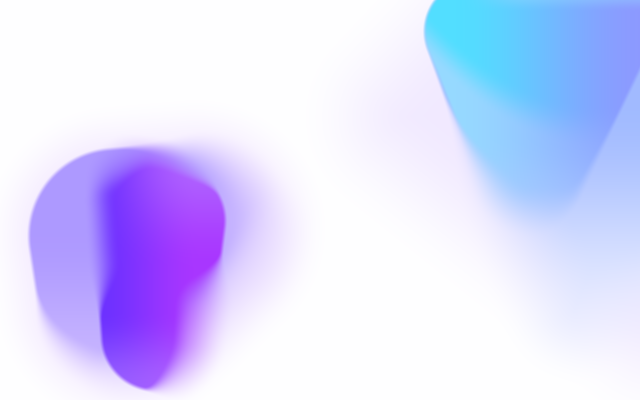
A WebGL 2 fragment shader for this background:

```glsl
#version 300 es
precision highp float;

uniform vec2 u_resolution;
out vec4 fragColor;

// Colours
const vec3 PAPER = vec3(0.996, 0.996, 1.0);
const vec3 PINK_MIST = vec3(0.91, 0.83, 1.0);
const vec3 LILAC = vec3(0.68, 0.60, 1.0);
const vec3 PALE_LILAC = vec3(0.80, 0.73, 1.0);
const vec3 INDIGO = vec3(0.42, 0.19, 1.0);
const vec3 PURPLE = vec3(0.66, 0.21, 1.0);
const vec3 ORCHID = vec3(0.70, 0.50, 1.0);
const vec3 LAVENDER_MIST = vec3(0.945, 0.915, 1.0);
const vec3 HAZE_BLUE = vec3(0.63, 0.73, 1.0);
const vec3 HAZE_PALE = vec3(0.89, 0.91, 1.0);
const vec3 CYAN = vec3(0.32, 0.87, 1.0);
const vec3 SKY = vec3(0.59, 0.85, 1.0);
const vec3 PERIWINKLE = vec3(0.55, 0.60, 1.0);

// Corner radii and softness, in canvas heights
const float BODY_RADIUS = 0.219;
const float CORE_RADIUS = 0.1375;
const float PETAL_RADIUS = 0.131;
const float MIST_RADIUS = 0.208;
const float CRISP = 0.008;
const float MIST_SOFTNESS = 0.25;

// Signed distance to a triangle with rounded corners
float roundedTriangle(vec2 p, vec2 a, vec2 b, vec2 c, float radius) {
    vec2 ab = b - a, bc = c - b, ca = a - c;
    vec2 pa = p - a, pb = p - b, pc = p - c;
    vec2 qa = pa - ab * clamp(dot(pa, ab) / dot(ab, ab), 0.0, 1.0);
    vec2 qb = pb - bc * clamp(dot(pb, bc) / dot(bc, bc), 0.0, 1.0);
    vec2 qc = pc - ca * clamp(dot(pc, ca) / dot(ca, ca), 0.0, 1.0);
    float turn = sign(ab.x * ca.y - ab.y * ca.x);
    vec2 d = min(min(
        vec2(dot(qa, qa), turn * (pa.x * ab.y - pa.y * ab.x)),
        vec2(dot(qb, qb), turn * (pb.x * bc.y - pb.y * bc.x))),
        vec2(dot(qc, qc), turn * (pc.x * ca.y - pc.y * ca.x)));
    return -sqrt(d.x) * sign(d.y) - radius;
}

// Opacity that fades mostly inwards from the outline
float coverage(float d, float softness) {
    return 1.0 - smoothstep(-softness, 0.3 * softness + 0.003, d);
}

// Falls from one to zero between two values
float fall(float low, float high, float x) {
    return 1.0 - smoothstep(low, high, x);
}

vec3 paintViolet(vec3 color, vec2 p) {
    // Mist and lilac body, crisp on the left and blurred on the right
    float body = roundedTriangle(p, vec2(0.290, 0.410), vec2(0.3125, 0.260),
                                 vec2(0.490, 0.427), BODY_RADIUS);
    color = mix(color, PINK_MIST, 0.5 * fall(-0.06, 0.12, body));
    float right = smoothstep(0.30, 0.62, p.x);
    float low = fall(0.05, 0.28, p.y);
    float lowerRight = smoothstep(0.12, 0.36, p.x - p.y);
    float bodySoftness = CRISP + 0.12 * right + 0.10 * low + 0.14 * lowerRight;
    vec3 bodyColor = mix(LILAC, PALE_LILAC, max(smoothstep(0.42, 0.65, p.x), 0.8 * fall(0.08, 0.42, p.y)));
    color = mix(color, bodyColor, coverage(body, bodySoftness));

    // Saturated core with alternating crisp and soft sides
    float core = roundedTriangle(p, vec2(0.367, 0.498), vec2(0.427, 0.448),
                                 vec2(0.390, 0.160), CORE_RADIUS);
    float softLeft = fall(0.29, 0.38, p.x) * smoothstep(0.20, 0.35, p.y);
    float softRight = smoothstep(0.36, 0.48, p.x) * fall(0.23, 0.37, p.y);
    float softTop = smoothstep(0.51, 0.62, p.y);
    float coreSoftness = CRISP + 0.055 * softLeft + 0.14 * softRight + 0.08 * softTop;
    vec3 coreColor = mix(INDIGO, PURPLE, smoothstep(0.23, 0.50, p.x));
    float bloom = 0.65 * smoothstep(0.33, 0.62, p.y) * smoothstep(0.22, 0.50, p.x)
                + 0.55 * fall(0.03, 0.22, p.y);
    coreColor = mix(coreColor, ORCHID, bloom);
    return mix(color, coreColor, coverage(core, coreSoftness));
}

vec3 paintBlue(vec3 color, vec2 p) {
    // Wide lavender mist
    float mist = roundedTriangle(p, vec2(1.021, 0.708), vec2(1.333, 1.042),
                                 vec2(1.646, 0.208), MIST_RADIUS);
    color = mix(color, LAVENDER_MIST, coverage(mist, MIST_SOFTNESS));

    // Blue haze dissolving downwards
    vec2 shoulder = vec2(1.192, 0.921);
    float haze = roundedTriangle(p, shoulder, vec2(1.4375, 0.229),
                                 vec2(2.083, 0.542), PETAL_RADIUS);
    float hazeSoftness = mix(CRISP, 0.22, fall(0.375, 0.77, p.y));
    vec3 hazeColor = mix(HAZE_PALE, HAZE_BLUE, smoothstep(0.20, 0.75, p.y));
    color = mix(color, hazeColor, coverage(haze, hazeSoftness));

    // Petal with a crisp right side and a soft tip
    float petal = roundedTriangle(p, shoulder, vec2(1.333, 0.573),
                                  vec2(1.594, 1.112), PETAL_RADIUS);
    float tip = fall(0.45, 0.72, p.y) * (1.0 - 0.85 * smoothstep(1.33, 1.46, p.x));
    float across = smoothstep(1.12, 1.62, p.x);
    vec3 petalColor = mix(SKY, PERIWINKLE, 0.85 * across);
    petalColor = mix(petalColor, HAZE_BLUE + 0.07, 0.6 * fall(0.44, 0.66, p.y));

    // Brighter upper fold, bounded by a shallow curve
    float reach = max(1.5 - p.x, 0.0) / 0.417;
    float foldEdge = 0.656 + 0.219 * reach * reach;
    vec3 foldColor = mix(CYAN, PERIWINKLE, across);
    foldColor = mix(foldColor, SKY, 0.4 * smoothstep(0.97, 1.01, p.y) * smoothstep(1.15, 1.32, p.x));
    petalColor = mix(petalColor, foldColor, smoothstep(-0.03, 0.08, p.y - foldEdge));
    return mix(color, petalColor, coverage(petal, CRISP + 0.12 * tip));
}

void main() {
    vec2 p = gl_FragCoord.xy / u_resolution.y;
    vec3 color = paintBlue(PAPER, p);
    color = paintViolet(color, p);
    fragColor = vec4(clamp(color, 0.0, 1.0), 1.0);
}
```
